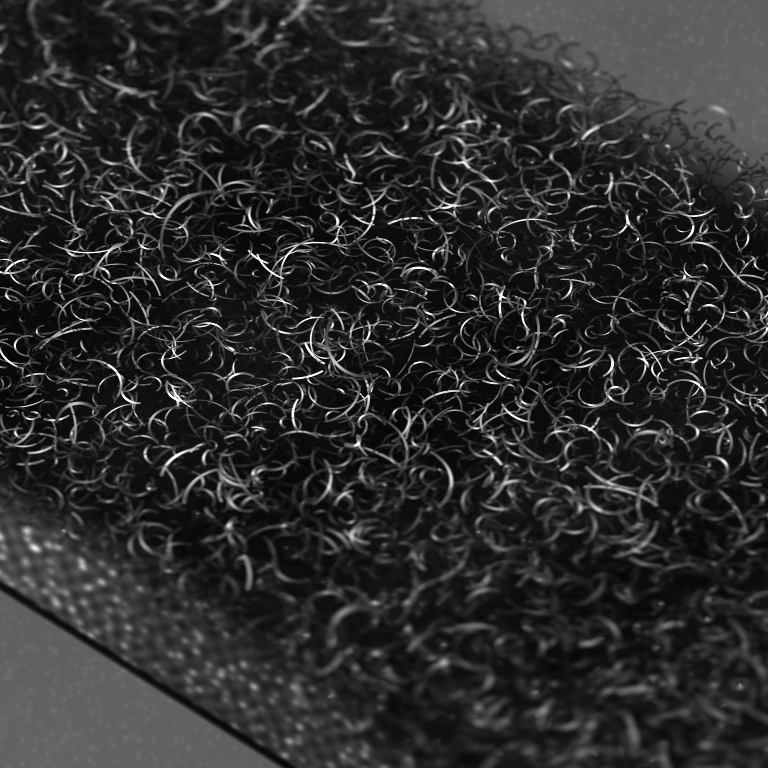
Write a Shadertoy shader that draws this texture.

```glsl
const int LAYERS = 15;
const float CELL_FINE = 0.024;
const float CELL_COARSE = 0.070;
const float STRAND_HALF_WIDTH = 0.00145;
const float SQUASH = 1.3;
const float BLUR_FAR = 0.020;
const float BLUR_NEAR = 0.023;
const float FLOOR_TONE = 0.385;
const float WEAVE_TONE = 0.20;
const float FIBRE_BASE = 0.05;
const float SHINE = 1.3;
const vec2 EDGE_DIR = vec2(0.846, -0.533);

// Prominent loops: centre, radius, facing angle
const int LOOPS = 7;
const vec4 LOOP[LOOPS] = vec4[LOOPS](
    vec4(0.275, 0.685, 0.065, 2.30), vec4(0.103, 0.445, 0.030, 1.80),
    vec4(0.925, 0.830, 0.030, 1.20), vec4(0.660, 0.560, 0.035, -1.0),
    vec4(0.845, 0.405, 0.033, 1.60), vec4(0.475, 0.560, 0.050, -2.4),
    vec4(0.470, 0.170, 0.040, 2.20));

vec4 hash4(vec2 p) {
    vec4 k = vec4(dot(p, vec2(127.1, 311.7)), dot(p, vec2(269.5, 183.3)),
                  dot(p, vec2(419.2, 371.9)), dot(p, vec2(83.7, 229.1)));
    return fract(sin(k) * 43758.5);
}

// Soft spots of random strength around scattered points
float cellularSpots(vec2 p) {
    vec2 id = floor(p);
    float sum = 0.0;
    for (int j = -1; j <= 1; j++)
    for (int i = -1; i <= 1; i++) {
        vec2 c = id + vec2(i, j);
        vec4 h = hash4(c);
        vec2 d = c + h.xy - p;
        sum += h.z * h.z * exp(-7.0 * dot(d, d));
    }
    return sum;
}

float layeredSines(vec2 p) {
    return (sin(p.x * 11.0 + 2.0 * sin(p.y * 9.0))
          + sin(p.y * 17.0 - p.x * 8.0 + 1.3)
          + sin(p.x * 27.0 + p.y * 21.0) * 0.6) / 2.6;
}

float topDepth(vec2 p) { return 1.305 - 0.51 * p.x - p.y; }

// Positive inside the tangled pile
float pileDepth(vec2 p) {
    float bottom = 0.335 - 0.55 * p.x - 0.8 * pow(p.x, 4.0);
    return min(topDepth(p), p.y - bottom);
}

float defocus(vec2 p) {
    float d = p.y - 0.56 - 0.03 * p.x;
    float blur = BLUR_FAR * max(d - 0.1, 0.0) + BLUR_NEAR * max(-d - 0.08, 0.0);
    return max(blur + 0.0006, 0.75 / iResolution.y);
}

// Blends one arc, glossy about its middle, over the tone below it
float drawArc(float below, vec2 p, float radius, vec2 dir, float aperture,
              float halfWidth, float blur, float tone) {
    vec2 q = vec2(abs(dot(p, vec2(-dir.y, dir.x))), dot(p, dir));
    vec2 tip = vec2(sin(aperture), cos(aperture));
    float len = length(p);
    float d = tip.y * q.x > tip.x * q.y ? length(q - tip * radius) : abs(len - radius);
    float cover = 1.0 - smoothstep(max(halfWidth - blur, 0.0), halfWidth + blur, d);
    cover *= min(1.0, 1.3 * sqrt(halfWidth / (halfWidth + blur)));
    cover *= clamp(0.4 + 1.2 * tone, 0.0, 1.0);
    float gloss = 0.4 + 0.8 * pow(abs(q.y) / max(len, 0.0001), 10.0);
    return mix(below, tone * gloss, cover);
}

float strands(float tone, vec2 p, float blur) {
    float dimming = mix(1.0, 0.62, smoothstep(0.001, 0.007, blur));
    for (int layer = 0; layer < LAYERS; layer++) {
        float rank = float(layer) / float(LAYERS - 1);
        float size = mix(CELL_FINE, CELL_COARSE, fract(rank * 5.3));
        float turn = float(layer) * 1.7 + 0.4;
        mat2 spin = mat2(cos(turn), sin(turn), -sin(turn), cos(turn));
        vec2 id = floor(spin * p / size);
        for (int j = -1; j <= 1; j++)
        for (int i = -1; i <= 1; i++) {
            vec2 cell = id + vec2(i, j);
            vec4 h = hash4(cell + float(layer) * 17.3);
            vec4 k = hash4(cell + float(layer) * 9.1 + 41.7);
            vec2 middle = ((cell + h.xy) * size) * spin;
            if (pileDepth(middle) < 0.1 * k.w - 0.02) continue;
            float shine = (0.06 + SHINE * pow(h.w, 3.0)) * mix(0.5, 1.0, rank) * dimming;
            float halfWidth = STRAND_HALF_WIDTH * mix(0.6, 1.25, k.z);
            float aperture = mix(0.25, 1.8, k.y);
            float radius = size * mix(0.2, 0.85, h.z) / aperture;
            vec2 dir = vec2(cos(k.x * 6.283), sin(k.x * 6.283));
            vec2 local = (p - middle) * vec2(1.0, SQUASH) + dir * radius;
            tone = drawArc(tone, local, radius, dir, aperture, halfWidth, blur, shine);
        }
    }
    return tone;
}

void mainImage(out vec4 fragColor, in vec2 fragCoord) {
    vec2 p = fragCoord / iResolution.y;
    float blur = defocus(p);
    float clumps = layeredSines(p);

    // Matte floor
    float tone = FLOOR_TONE + 0.05 * (cellularSpots(p * 110.0) - 0.2) + 0.012 * clumps;

    // Woven backing strip and its dark cut edge, on the near side only
    vec2 w = vec2(dot(p, EDGE_DIR), dot(p, vec2(-EDGE_DIR.y, EDGE_DIR.x)));
    float edge = w.y - 0.238 * EDGE_DIR.x;
    float threads = sin(w.x * 210.0 + 2.0 * clumps) * sin(w.y * 240.0 + clumps);
    float weave = WEAVE_TONE + 0.05 * threads + 0.42 * cellularSpots(w * vec2(62.0, 85.0));
    weave *= 0.9 + 0.45 * smoothstep(0.25, 0.0, p.x);
    float nearSide = step(p.x + p.y, 1.0);
    tone = mix(tone, weave, nearSide * smoothstep(-0.004, 0.004, edge));
    tone *= 1.0 - 0.85 * smoothstep(0.009, 0.001, abs(edge));

    // Shaded depths of the pile, hazy along the far border
    float depth = pileDepth(p);
    float haze = 0.05 * smoothstep(0.7, 1.0, p.y) + 0.025 * smoothstep(0.4, 0.1, p.y);
    haze += 0.1 * smoothstep(0.16, 0.0, topDepth(p));
    float base = FIBRE_BASE + haze + 0.02 * clumps;
    float softness = mix(0.10, 0.075, nearSide);
    tone = mix(tone, base, smoothstep(-0.02, softness, depth + 0.012 * clumps));

    // Tangled strands, then the loops that stand proud
    tone = strands(tone, p, blur);
    for (int i = 0; i < LOOPS; i++) {
        vec4 a = LOOP[i];
        vec2 dir = vec2(cos(a.w), sin(a.w));
        tone = drawArc(tone, p - a.xy, a.z, dir, 1.15, STRAND_HALF_WIDTH * 1.4, blur, 0.65);
    }
    tone *= 1.0 + 0.12 * clumps * smoothstep(0.0, 0.1, depth);
    fragColor = vec4(vec3(clamp(tone, 0.0, 1.0)), 1.0);
}
```
